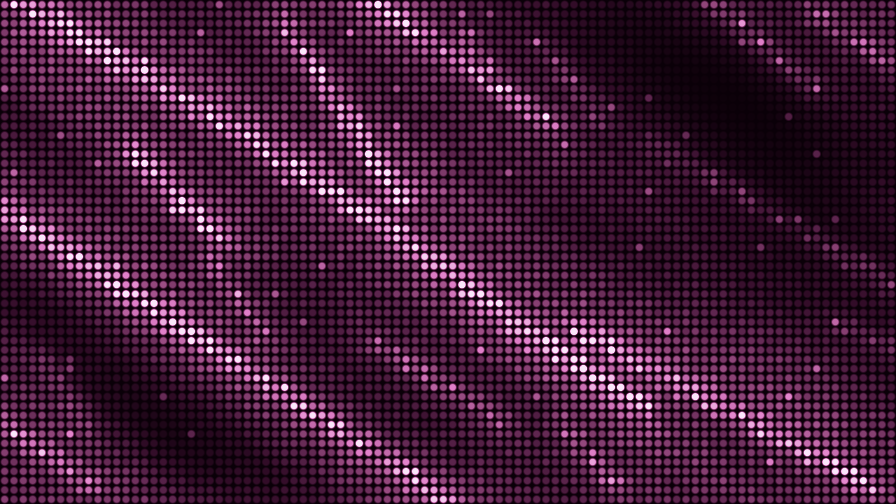
This background is drawn by a WebGL 2 fragment shader. Its source:

```glsl
#version 300 es
precision highp float;

uniform vec2 u_resolution;
out vec4 fragColor;

// Lengths are in cells; the canvas is ROWS cells high
const float ROWS = 54.0;
const float DOT_INNER = 0.27;
const float DOT_OUTER = 0.54;
const float HAZE_LEVEL = 0.32;
const float HAZE_VARIATION = 0.24;
const float CORE_WIDTH = 1.2;
const float CORE_LEVEL = 0.17;
const float SPARK_LEVEL = 0.42;
const float HALO_LEVEL = 0.36;
const float HALO_FALLOFF = 0.19;
const float FAINT_CORE = 0.75;
const float FAINT_HALO = 0.60;
const float STRAY_SHARE = 0.012;
const float STRAY_LEVEL = 0.28;
const vec2 DRIFT = vec2(0.83, -0.56);

const vec3 PALETTE[6] = vec3[](
    vec3(0.04, 0.00, 0.03), vec3(0.20, 0.05, 0.16), vec3(0.37, 0.15, 0.31),
    vec3(0.59, 0.29, 0.50), vec3(0.88, 0.50, 0.79), vec3(0.98, 0.90, 0.98));

// Streaks run from xy to zw
const vec4 BRIGHT[11] = vec4[](
    vec4(2.0, 54.0, 41.0, 30.2), vec4(41.0, 30.2, 56.5, 18.5),
    vec4(56.5, 18.5, 69.0, 10.5), vec4(62.0, 18.5, 93.0, 2.0),
    vec4(0.5, 31.5, 16.0, 21.2), vec4(16.0, 21.2, 48.0, 0.4),
    vec4(14.5, 37.5, 24.0, 28.0), vec4(30.5, 51.5, 43.0, 32.5),
    vec4(39.5, 54.0, 59.5, 40.5), vec4(76.0, 54.0, 87.0, 44.5),
    vec4(90.0, 26.8, 96.0, 23.5));
const vec4 FAINT[10] = vec4[](
    vec4(22.5, 26.0, 29.0, 17.5), vec4(57.5, 49.5, 64.5, 41.5),
    vec4(50.0, 50.0, 54.0, 44.5), vec4(87.0, 52.5, 96.0, 47.0),
    vec4(90.0, 19.6, 96.0, 16.5), vec4(4.5, 15.5, 9.5, 8.5),
    vec4(0.0, 8.5, 10.0, 2.0), vec4(60.0, 8.8, 66.0, 2.0),
    vec4(70.0, 38.5, 90.0, 27.0), vec4(40.0, 17.0, 54.0, 9.0));

// Hollows hold a centre in xy and a size along and across the drift in zw
const vec4 HOLLOWS[5] = vec4[](
    vec4(78.0, 43.5, 28.0, 9.5), vec4(17.0, 8.5, 19.0, 5.0),
    vec4(88.0, 25.0, 21.0, 8.0), vec4(6.0, 20.0, 9.0, 3.5),
    vec4(44.0, 9.0, 12.0, 3.5));
const float HOLLOW_DEPTH[5] = float[](0.97, 0.78, 0.58, 0.40, 0.35);

float hash(vec2 p) {
    vec3 q = fract(vec3(p.xyx) * 0.1031);
    q += dot(q, q.yzx + 33.33);
    return fract((q.x + q.y) * q.z);
}

float noise(vec2 p) {
    vec2 i = floor(p);
    vec2 f = fract(p);
    f = f * f * (3.0 - 2.0 * f);
    return mix(mix(hash(i), hash(i + vec2(1, 0)), f.x),
               mix(hash(i + vec2(0, 1)), hash(i + vec2(1, 1)), f.x), f.y);
}

float segmentDistance(vec2 p, vec4 s) {
    vec2 d = s.zw - s.xy;
    vec2 q = p - s.xy;
    return length(q - d * clamp(dot(q, d) / dot(d, d), 0.0, 1.0));
}

// Turns x along the drift of the streaks and y across it
vec2 alongDrift(vec2 p) {
    return vec2(dot(p, DRIFT), dot(p, vec2(-DRIFT.y, DRIFT.x)));
}

float hollow(vec2 p, vec4 shape) {
    vec2 q = alongDrift(p - shape.xy) / shape.zw;
    return exp(-dot(q, q));
}

float coreLight(float dist, float spark) {
    float core = exp(-dist * dist / (CORE_WIDTH * CORE_WIDTH));
    return core * (CORE_LEVEL + SPARK_LEVEL * spark * spark * spark);
}

float haloLight(float dist) {
    return HALO_LEVEL * exp(-dist * HALO_FALLOFF);
}

vec3 ramp(float t) {
    vec3 colour = PALETTE[0];
    for (int i = 1; i < 6; i++)
        colour = mix(colour, PALETTE[i], clamp(t * 5.0 - float(i - 1), 0.0, 1.0));
    return colour;
}

void main() {
    vec2 grid = gl_FragCoord.xy / u_resolution.y * ROWS;
    vec2 cell = floor(grid) + 0.5;
    float spark = hash(cell);

    float nearBright = 1000.0;
    float nearFaint = 1000.0;
    for (int i = 0; i < BRIGHT.length(); i++)
        nearBright = min(nearBright, segmentDistance(cell, BRIGHT[i]));
    for (int i = 0; i < FAINT.length(); i++)
        nearFaint = min(nearFaint, segmentDistance(cell, FAINT[i]));

    // Drifting haze and halos, sunk by the dark hollows
    float grain = noise(alongDrift(cell) * vec2(0.05, 0.2) + 40.0);
    float light = HAZE_LEVEL + HAZE_VARIATION * (grain - 0.5)
                + max(haloLight(nearBright), FAINT_HALO * haloLight(nearFaint));
    light *= 0.88 + 0.24 * hash(cell + 71.0);
    for (int i = 0; i < HOLLOWS.length(); i++)
        light *= 1.0 - HOLLOW_DEPTH[i] * hollow(cell, HOLLOWS[i]);

    // Streak cores and stray sparks
    light += max(coreLight(nearBright, spark), FAINT_CORE * coreLight(nearFaint, spark));
    light += STRAY_LEVEL * step(1.0 - STRAY_SHARE, hash(cell + 19.0));

    // Round soft dots
    float lamp = 1.0 - smoothstep(DOT_INNER, DOT_OUTER, length(grid - cell));
    fragColor = vec4(ramp(light * lamp), 1.0);
}
```
